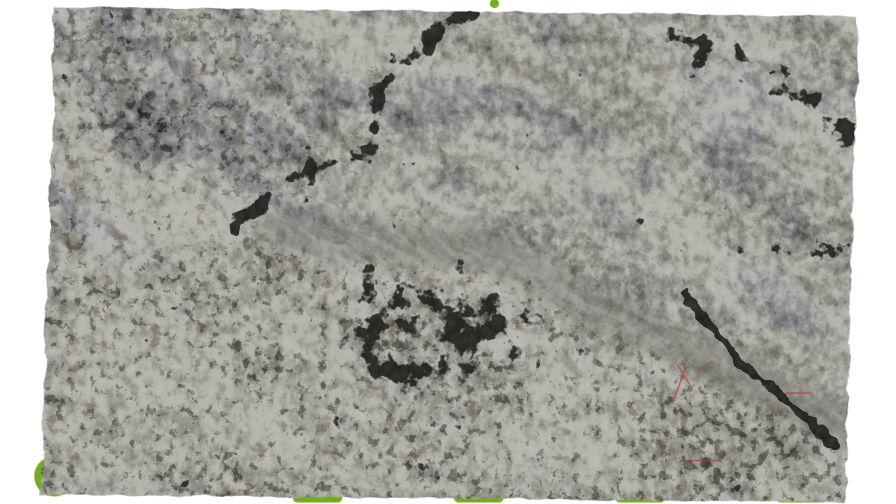
A WebGL 1 fragment shader for this texture:

```glsl
precision highp float;
uniform vec2 u_resolution;

vec2 randomDirection(vec2 cell) {
  float angle = 6.2832 * fract(sin(dot(cell, vec2(127.1, 311.7))) * 43758.55);
  return vec2(cos(angle), sin(angle));
}

float gradientNoise(vec2 p) {
  vec2 i = floor(p), f = p - i;
  vec2 u = f * f * f * (f * (f * 6.0 - 15.0) + 10.0);
  vec2 e = vec2(1.0, 0.0);
  float low = mix(dot(randomDirection(i), f), dot(randomDirection(i + e), f - e), u.x);
  float high = mix(dot(randomDirection(i + e.yx), f - e.yx), dot(randomDirection(i + 1.0), f - 1.0), u.x);
  return mix(low, high, u.y);
}

float fbm(vec2 p) {
  float sum = 0.0, amplitude = 1.0;
  for (int i = 0; i < 4; i++) {
    sum += amplitude * gradientNoise(p);
    p = mat2(1.6, 1.2, -1.2, 1.6) * p + 17.3;
    amplitude *= 0.55;
  }
  return sum;
}

float segment(vec2 p, vec2 a, vec2 b) {
  vec2 ab = b - a;
  return length(p - a - ab * clamp(dot(p - a, ab) / dot(ab, ab), 0.0, 1.0));
}

float falloff(float d, float width) {
  return exp(-d * d / (width * width));
}

// Strength of the black mineral along veins and clusters
float veinStrength(vec2 p) {
  float crack = segment(p, vec2(0.93, 0.98), vec2(0.81, 0.90));
  crack = min(crack, segment(p, vec2(0.81, 0.90), vec2(0.745, 0.82)));
  crack = min(crack, segment(p, vec2(0.745, 0.82), vec2(0.74, 0.71)));
  crack = min(crack, segment(p, vec2(0.74, 0.71), vec2(0.58, 0.65)));
  crack = min(crack, segment(p, vec2(0.58, 0.65), vec2(0.47, 0.55)));
  float fissure = min(segment(p, vec2(1.366, 0.42), vec2(1.45, 0.30)),
                      segment(p, vec2(1.45, 0.30), vec2(1.66, 0.11)));
  float corner = segment(p, vec2(1.34, 0.94), vec2(1.68, 0.75));
  float shelf = segment(p, vec2(1.40, 0.515), vec2(1.66, 0.51));
  float cluster = segment(p, vec2(0.76, 0.37), vec2(1.02, 0.34));
  float tail = segment(p, vec2(0.72, 0.33), vec2(0.86, 0.18));
  float g = max(1.05 * falloff(crack, 0.023), 1.5 * falloff(fissure, 0.011));
  g = max(g, max(0.72 * falloff(corner, 0.035), 0.6 * falloff(shelf, 0.025)));
  return max(g, max(0.8 * falloff(cluster, 0.085), 0.65 * falloff(tail, 0.045)));
}

vec3 granite(vec2 p) {
  vec2 warp = vec2(fbm(p * 9.0), fbm(p * 9.0 + 40.0));
  vec2 w = p + 0.018 * warp;
  vec2 flow = vec2(dot(w, vec2(0.86, -0.51)), dot(w, vec2(0.51, 0.86)));
  float lower = smoothstep(0.06, -0.06, w.y - 0.53 + 0.6 * max(w.x - 1.0, 0.0));
  float speckled = max(lower, 0.7 * smoothstep(0.75, 0.4, w.x));

  // Clouds, crystals and fine grain
  float cloud = fbm(flow * vec2(3.0, 6.5));
  float crystals = fbm(flow * vec2(15.0, 24.0) + 8.0);
  float grain = fbm(p * vec2(52.0, 42.0));
  float pale = falloff(length((w - vec2(0.27, 0.53)) * vec2(0.6, 1.0)), 0.08)
             + falloff(length(w - vec2(0.63, 0.42)), 0.08);
  float tone = 0.645 + 0.10 * cloud + 0.13 * crystals + 0.17 * grain + 0.05 * pale;
  float bluish = (1.0 - lower) * smoothstep(0.0, 0.5, fbm(flow * vec2(4.0, 8.0) + 3.0));
  bluish = max(bluish, falloff(segment(w, vec2(0.2, 0.97), vec2(0.56, 0.71)), 0.035));
  tone -= 0.10 * bluish;

  // Salt and pepper flecks
  float pepper = smoothstep(0.12, 0.5, fbm(p * 46.0 + 60.0) - 0.3 * cloud - 0.2 * pale);
  tone -= pepper * mix(0.08, 0.24, speckled);
  tone = min(tone, 0.69 + 0.25 * (tone - 0.69));

  // Smooth taupe band with flowing streaks
  float band = segment(w, vec2(0.56, 0.55), vec2(0.70, 0.515));
  band = min(band, segment(w, vec2(0.70, 0.515), vec2(0.97, 0.51)));
  band = min(band, segment(w, vec2(0.97, 0.51), vec2(1.12, 0.42)));
  band = min(band, segment(w, vec2(1.12, 0.42), vec2(1.68, 0.15)));
  float streaks = fbm(flow * vec2(5.0, 55.0));
  tone = mix(tone, 0.52 + 0.11 * streaks + 0.06 * grain, 0.75 * smoothstep(0.065, 0.015, band));
  vec3 color = tone + mix(vec3(0.008, 0.006, -0.022), vec3(-0.006, 0.0, 0.008), bluish);

  // Rusty flecks and black mineral
  float rust = smoothstep(0.3, 0.65, fbm(p * 24.0 + 90.0)) * mix(0.25, 0.55, speckled);
  color = mix(color, vec3(0.43, 0.38, 0.31), rust);
  float black = fbm(p * 17.0 + 25.0) + 0.22 * grain + 0.95 * veinStrength(w) + 0.08 * speckled;
  return mix(color, vec3(0.13, 0.13, 0.12) + 0.05 * grain, 0.92 * smoothstep(0.68, 0.92, black));
}

void main() {
  vec2 p = gl_FragCoord.xy / u_resolution.y;
  float soft = 1.0 / u_resolution.y;

  // Green supports on white, behind the slab
  float support = min(length(p - vec2(0.108, 0.055)) - 0.04, length(p - vec2(0.981, 0.993)) - 0.009);
  for (int i = 0; i < 4; i++) {
    vec2 foot = vec2(0.63 + 0.32 * float(i), 0.012);
    support = min(support, segment(p, foot - vec2(0.04, 0.0), foot + vec2(0.04, 0.0)) - 0.009);
  }
  vec3 color = mix(vec3(1.0), vec3(0.45, 0.68, 0.12), smoothstep(soft, -soft, support));

  // Ragged slab outline
  float side = min(p.x - mix(0.081, 0.109, p.y), mix(1.678, 1.702, p.y) - p.x);
  float end = min(0.988 - 0.012 * p.x - p.y, p.y - 0.02 + 0.01 * p.x);
  float inside = min(side + 0.009 * fbm(p * 16.0), end + 0.004 * fbm(p * 18.0));
  color = mix(color, granite(p), smoothstep(-soft, soft, inside));

  // Red crayon strokes
  float crayon = min(segment(p, vec2(1.56, 0.22), vec2(1.61, 0.22)),
                     segment(p, vec2(1.36, 0.086), vec2(1.43, 0.086)));
  crayon = min(crayon, segment(p, vec2(1.345, 0.275), vec2(1.37, 0.235)));
  crayon = min(crayon, segment(p, vec2(1.36, 0.27), vec2(1.335, 0.20)));
  color = mix(color, vec3(0.72, 0.25, 0.24), 0.7 * smoothstep(0.001 + soft, 0.0, crayon));
  gl_FragColor = vec4(color, 1.0);
}
```
